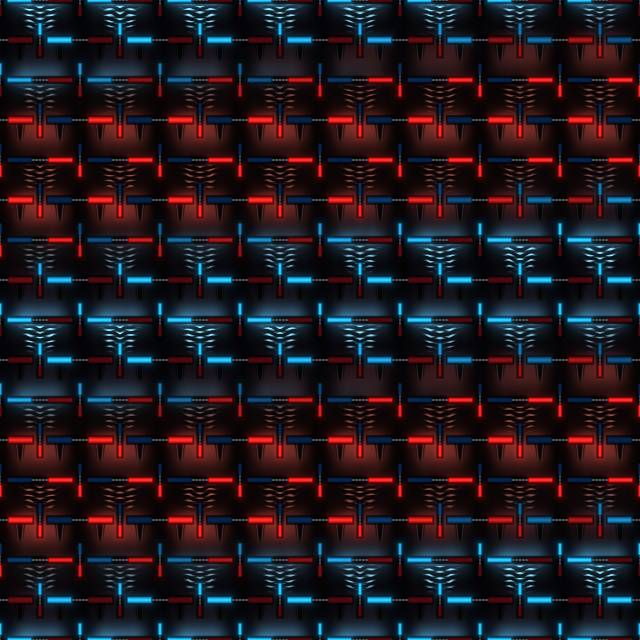
A WebGL 2 fragment shader for this pattern:

```glsl
#version 300 es
precision highp float;

uniform vec2 u_resolution;
out vec4 fragColor;

const float TAU = 6.28319;
const float REPEATS = 8.0;
const vec3 BLUE_DIM = vec3(0.02, 0.13, 0.30);
const vec3 BLUE_LIT = vec3(0.07, 0.70, 1.00);
const vec3 RED_DIM = vec3(0.30, 0.03, 0.05);
const vec3 RED_LIT = vec3(1.00, 0.08, 0.06);

vec2 hashGradient(vec2 cell) {
    float h = fract(sin(dot(cell, vec2(127.1, 311.7))) * 4375.85);
    return vec2(cos(h * TAU), sin(h * TAU));
}

float gradientNoise(vec2 p) {
    vec2 i = floor(p), f = fract(p);
    vec2 u = f * f * f * (f * (f * 6.0 - 15.0) + 10.0);
    vec2 e = vec2(0.0, 1.0);
    float low = mix(dot(hashGradient(i), f), dot(hashGradient(i + e.yx), f - e.yx), u.x);
    float high = mix(dot(hashGradient(i + e), f - e), dot(hashGradient(i + 1.0), f - 1.0), u.x);
    return mix(low, high, u.y);
}

float boxDistance(vec2 p, vec2 halfSize) {
    vec2 d = abs(p) - halfSize;
    return length(max(d, 0.0)) + min(max(d.x, d.y), 0.0);
}

float fill(float d, float blur) {
    return 1.0 - smoothstep(-blur, blur, d);
}

// Slanted light wave: +1 is blue, -1 is red
float lightMood(vec2 p) {
    return cos(TAU * (p.y + 0.11 * p.x - 0.27) / 4.0);
}

float lightLevel(float mood) {
    return smoothstep(-0.65, 0.8, mood);
}

// Offset from the nearest point of a unit lattice
vec2 latticeOffset(vec2 p, vec2 centre) {
    return fract(p - centre + 0.5) - 0.5;
}

// One glowing tube with its halo
vec3 paintTube(vec3 base, vec2 q, vec2 halfSize, vec3 dim, vec3 lit, float level, float blur) {
    float d = boxDistance(q, halfSize - 0.008) - 0.008;
    float across = q.y / halfSize.y;
    vec3 tube = mix(dim, lit, level) * (1.05 - 0.5 * across * across);
    tube += 0.12 * level * exp(-across * across * 5.0);
    base += lit * level * 0.3 * exp(-max(d, 0.0) * 28.0);
    return mix(base, tube, fill(d, blur));
}

// Blue tube, metal handle and red tube along the x axis
vec3 paintBaton(vec3 base, vec2 q, vec2 halfTube, float reach, float handle, float mood, float blur) {
    float outline = boxDistance(q, vec2(reach + halfTube.x, halfTube.y) + 0.008);
    base *= mix(0.2, 1.0, smoothstep(0.0, 0.025, outline));
    vec2 shift = vec2(reach, 0.0);
    base = paintTube(base, q + shift, halfTube, BLUE_DIM, BLUE_LIT, lightLevel(mood), blur);
    base = paintTube(base, q - shift, halfTube, RED_DIM, RED_LIT, lightLevel(-mood), blur);
    float shine = 0.55 * exp(-pow(q.y / handle, 2.0) * 2.0);
    shine *= 0.7 + 0.3 * cos(q.x * 150.0);
    float grip = boxDistance(q, vec2(reach - halfTube.x, handle));
    return mix(base, vec3(0.85, 0.9, 1.0) * shine, fill(grip, blur));
}

// Feathered ribs, mirrored about the middle of a repeat
float ribPattern(float x, float y, vec2 cell) {
    float warp = 0.025 * gradientNoise(vec2(x * 9.0, y * 7.0) + cell * 3.7);
    float sag = sin(TAU * 14.0 * (y + 0.38 * x - 0.5 * x * x + warp));
    float arch = sin(TAU * 14.0 * (y - 0.22 * x + warp));
    float ribs = smoothstep(-0.2, 1.0, sag) * (0.55 + 0.45 * arch);
    float halfWidth = 0.31 - 0.3 * y;
    float mask = 1.0 - smoothstep(halfWidth - 0.1, halfWidth, x);
    return ribs * mask * smoothstep(0.04, 0.09, y) * (1.0 - smoothstep(0.3, 0.43, y));
}

// Dark backdrop with pools of light, ribs and hanging legs
vec3 paintBackdrop(vec2 p) {
    vec2 cell = floor(p), f = fract(p);
    float x = abs(f.x - 0.5), mood = lightMood(p);
    float blue = lightLevel(mood), red = lightLevel(-mood);
    float barrel = 1.0 - smoothstep(0.15, 0.47, x);
    vec3 color = mix(vec3(0.065, 0.028, 0.03), vec3(0.03, 0.032, 0.06), blue);
    color *= 0.45 + 0.55 * barrel + 0.25 * gradientNoise(p * vec2(9.0, 3.0));
    float fromTop = min(f.y, 1.0 - f.y);
    float bluePool = barrel * exp(-fromTop * fromTop * 28.0);
    float redPool = barrel * exp(-pow((f.y - 0.6) / 0.24, 2.0));
    color += vec3(0.20, 0.38, 0.47) * bluePool * blue;
    color += vec3(0.36, 0.14, 0.12) * redPool * (0.12 + 0.88 * red);

    vec3 ribTint = mix(vec3(0.50, 0.27, 0.25), vec3(0.48, 0.78, 0.86), blue);
    float ribZone = (1.0 - smoothstep(0.3, 0.44, f.y)) * barrel;
    color = mix(color, color * 0.5, ribZone * smoothstep(0.04, 0.1, f.y));
    color += ribTint * ribPattern(x, f.y, cell) * (0.7 + 0.4 * abs(mood));

    float legSpan = smoothstep(0.52, 0.56, f.y) * (1.0 - smoothstep(0.7, 0.8, f.y));
    float side = abs(x - 0.25), taper = 0.075 - 0.16 * (f.y - 0.52);
    color *= 1.0 - 0.85 * legSpan * (1.0 - smoothstep(taper - 0.02, taper + 0.01, side));
    float seam = exp(-pow((side - taper * 0.6) / 0.009, 2.0));
    return color + ribTint * seam * legSpan * (0.06 + 0.5 * red);
}

void main() {
    vec2 p = gl_FragCoord.xy / u_resolution * REPEATS;
    p.y = REPEATS - p.y;
    float blur = 0.8 * REPEATS / u_resolution.y;
    vec3 color = paintBackdrop(p);
    // Two staggered rows, each with level and upright batons
    for (int row = 0; row < 2; row++) {
        float s = 0.5 * float(row);
        vec2 level = latticeOffset(p, vec2(0.5 - s, s));
        vec2 upright = latticeOffset(p, vec2(s));
        vec2 levelTube = vec2(0.15, 0.031 + 0.016 * s);
        color = paintBaton(color, level, levelTube, 0.255, 0.018, lightMood(p - level), blur);
        color = paintBaton(color, upright.yx, vec2(0.072, 0.024), 0.135, 0.014, lightMood(p - upright), blur);
    }
    fragColor = vec4(clamp(color, 0.0, 1.0), 1.0);
}
```
